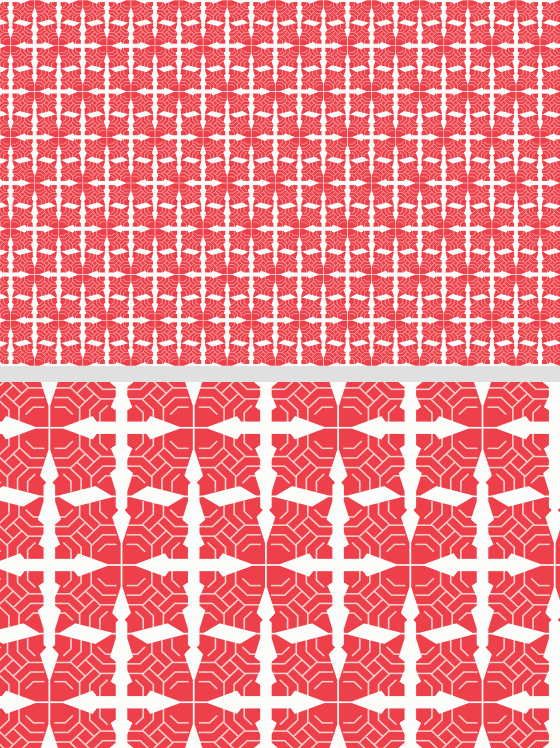
Top: the whole. Bottom: its middle third, enlarged.
Write a Shadertoy shader that draws this pattern.

```glsl
// Red woven knots parted by white crosses whose rows step sideways in turn.
// Each cell is mirrored so one corner opens into a cross and one pinches shut;
// barbed strip widths shape the rim and thin pinwheel lines draw the weave.

const vec2 CELLS = vec2(23.27, 16.0);   // knots across and down
const float COLUMN_SHIFT = 0.44;
const float SLIT = 0.012;
const vec3 RED = vec3(0.93, 0.25, 0.29);
const vec3 WHITE = vec3(0.99, 0.99, 0.98);
const vec3 PALE_PINK = vec3(0.98, 0.83, 0.81);

float coverage(float distanceToEdge, float pixel) {
    return clamp(0.5 - distanceToEdge / pixel, 0.0, 1.0);
}

// Difference of two edges keeps hairlines at their true weight.
float strokeCoverage(float d, float halfWidth, float pixel) {
    return coverage(d - halfWidth, pixel) - coverage(d + halfWidth, pixel);
}

float segmentDistance(vec2 p, vec2 a, vec2 b) {
    vec2 ab = b - a;
    float h = clamp(dot(p - a, ab) / dot(ab, ab), 0.0, 1.0);
    return length(p - a - ab * h);
}

// Triangular bump that rises from start to peak and falls to end.
float barb(float t, float start, float peak, float end, float height) {
    return height * min((t - start) / (peak - start), (end - t) / (end - peak));
}

// Straight stem that closes to a slit around the given end.
float stem(float t, float end, float halfWidth) {
    return max(SLIT, halfWidth * (1.0 - smoothstep(end - 0.1, end, t)));
}

// Level arm: open corner at t = 0, pinched corner at t = 1.
float levelArm(float t) {
    return max(stem(t, 0.6, 0.09), barb(t, 0.28, 0.40, 0.84, 0.17));
}

// Upright arm: spans two cells, open at t = 0 and pinched at t = 2.
float uprightArm(float t) {
    float barbs = max(barb(t, 0.20, 0.30, 0.66, 0.15), barb(t, 0.52, 0.66, 1.20, 0.16));
    return max(stem(t, 1.25, 0.08), max(barbs, barb(t, 1.15, 1.30, 1.72, 0.13)));
}

// Leaning lens between two rows of knots.
float lens(float t) {
    return max(SLIT, barb(t, 0.12, 0.36, 0.92, 0.15));
}

// Signed distance to the white strips round a cell whose cross is at (0, 0).
float stripDistance(vec2 q) {
    float level = min(q.y - levelArm(q.x), 1.0 - q.y - lens(q.x));
    float upright = min(q.x - uprightArm(q.y), 1.0 - q.x - uprightArm(2.0 - q.y));
    return min(level, upright);
}

// Bent lines turned by quarter turns, each ending on its neighbour.
float weaveDistance(vec2 p) {
    float d = 1.0;
    for (int turn = 0; turn < 4; turn++) {
        for (int strand = 0; strand < 3; strand++) {
            float k = float(strand);
            vec2 start = vec2(0.09, -0.09) * k + vec2(0.0, -0.12);
            vec2 bend = vec2(0.20, 0.08) + vec2(0.04, -0.14) * k;
            d = min(d, segmentDistance(p, start, bend));
            d = min(d, segmentDistance(p, bend, vec2(0.42, bend.y)));
        }
        p = vec2(p.y, -p.x);
    }
    return d;
}

void mainImage(out vec4 fragColor, in vec2 fragCoord) {
    vec2 uv = fragCoord / iResolution.xy;
    vec2 grid = vec2(uv.x, 1.0 - uv.y) * CELLS - vec2(COLUMN_SHIFT, 0.0);
    float pixel = CELLS.y / iResolution.y;

    // Mirror each cell so its cross lies at the local origin.
    vec2 id = floor(grid);
    vec2 q = fract(grid);
    float crossRow = floor((id.y + 1.0) * 0.5);
    if (mod(id.y, 2.0) > 0.5) q.y = 1.0 - q.y;
    if (mod(id.x + crossRow, 2.0) > 0.5) q.x = 1.0 - q.x;

    float line = strokeCoverage(weaveDistance(q - 0.5), 0.011, pixel);
    vec3 color = mix(RED, PALE_PINK, line);
    color = mix(color, WHITE, coverage(stripDistance(q), pixel));
    fragColor = vec4(color, 1.0);
}
```
